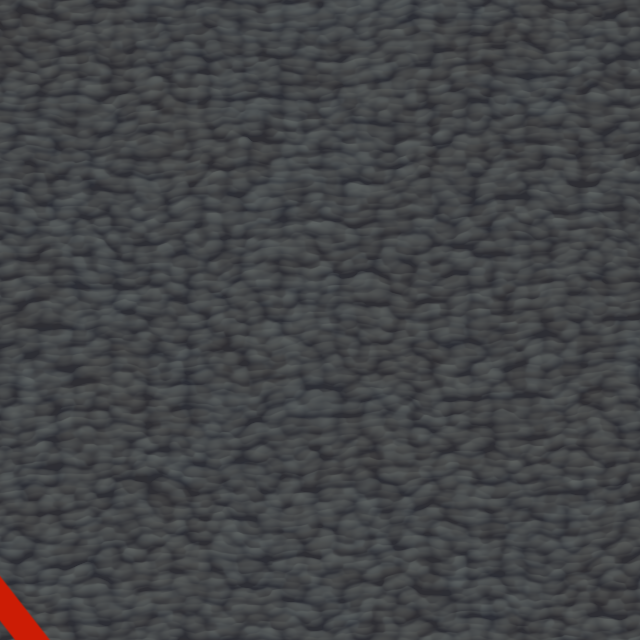
Write a Shadertoy shader that draws this texture.

```glsl
// Dark slate woven upholstery with soft small knots in rows and a red strip across the lower left corner.
#define KNOTS vec2(34.0, 46.0)
#define FIBRES vec2(52.0, 98.0)
#define PATCHES vec2(9.0, 13.0)
#define JITTER 0.66
#define ROW_SLOPE 0.04
#define SOFTNESS 8.0
#define CONTRAST 1.06
#define SHADOW vec3(0.203, 0.208, 0.228)
#define LIGHT vec3(0.335, 0.347, 0.344)
#define TINT vec3(-0.010, 0.001, 0.012)
#define RED vec3(0.80, 0.11, 0.02)

vec3 hash32(vec2 p) {
    vec3 q = fract(p.xyx * vec3(0.1031, 0.1030, 0.0973));
    q += dot(q, q.yxz + 33.33);
    return fract((q.xxy + q.yzz) * q.zyx);
}

// Smooth cellular noise: x = gap depth, y = lean towards the top of a cell, z = cell tone
vec3 softCells(vec2 p) {
    vec2 cell = floor(p);
    float total = 0.0, lean = 0.0, tone = 0.0;
    for (int j = -1; j <= 1; j++) {
        for (int i = -1; i <= 1; i++) {
            vec2 id = cell + vec2(i, j);
            vec3 rnd = hash32(id + 57.0);
            vec2 d = p - id - 0.5 - JITTER * (rnd.xy - 0.5);
            float w = exp(-SOFTNESS * dot(d, d));
            total += w;
            lean += w * d.y;
            tone += w * (rnd.z - 0.5);
        }
    }
    return vec3(-log(total) / SOFTNESS, lean / total, tone / total);
}

// Layered sines that make the threads wander
vec2 wander(vec2 p) {
    vec2 w = 0.0035 * sin(p.yx * vec2(19.0, 15.0) + p * 7.0);
    w += 0.0022 * sin(p.yx * vec2(47.0, 39.0) - p * 23.0 + 1.7);
    w += 0.0012 * sin(p.yx * vec2(118.0, 93.0) + p * 61.0 + 4.1);
    return w;
}

vec3 fabric(vec2 uv) {
    vec2 p = uv + wander(uv);
    p.y -= ROW_SLOPE * uv.x;

    vec3 knot = softCells(p * KNOTS);
    vec3 fibre = softCells(p * FIBRES + 31.0);
    vec3 patches = softCells(p * PATCHES + 83.0);

    // Lit from above: bright upper sides, dark gaps under each knot
    float relief = 0.72 * knot.y - 1.25 * (knot.x - 0.09) + 0.28 * knot.z;
    float fuzz = 0.34 * fibre.y + 0.42 * fibre.z;
    float shade = 0.52 + CONTRAST * (relief + fuzz + 0.06 * patches.z);

    // Faint blue and brown yarn mottling
    float hue = 0.4 * knot.z + 0.7 * fibre.z + 0.6 * patches.z;
    return mix(SHADOW, LIGHT, clamp(shade, -0.2, 1.2)) + TINT * hue;
}

void mainImage(out vec4 fragColor, in vec2 fragCoord) {
    vec2 uv = fragCoord / iResolution.xy;
    vec3 color = fabric(uv);

    // Red strip with soft edges
    float across = dot(uv, vec2(0.789, 0.615));
    float edge = abs(across - 0.040) - 0.0215;
    float strip = 1.0 - smoothstep(-0.002, 0.002, edge);
    color = mix(color, RED, strip);

    fragColor = vec4(color, 1.0);
}
```
